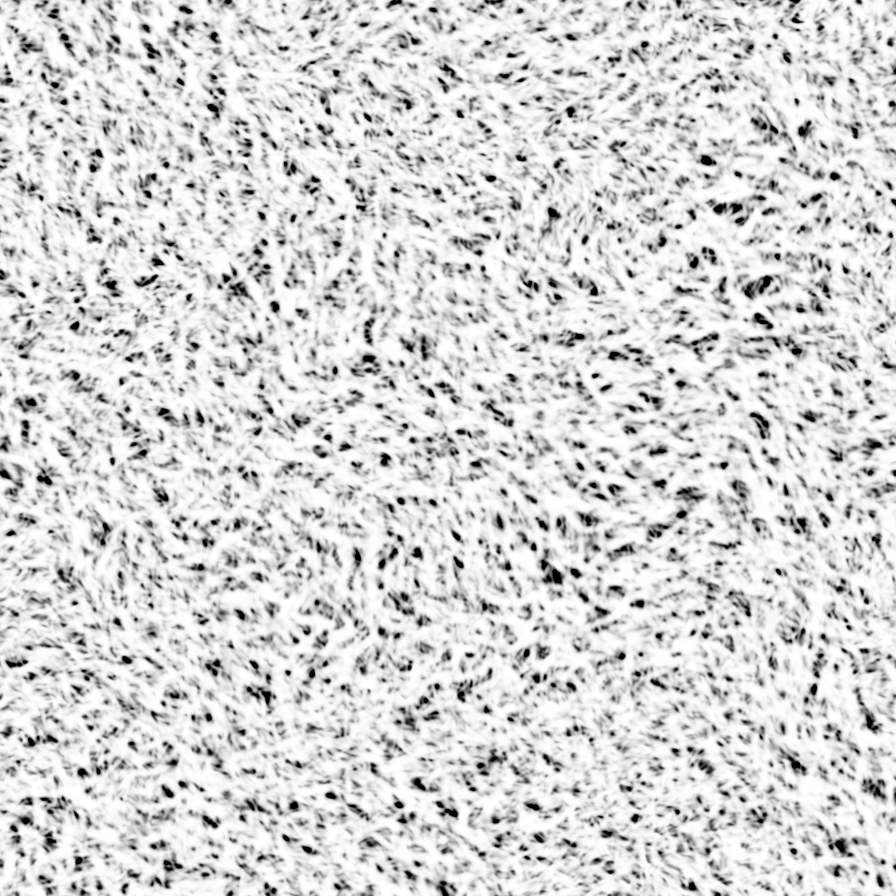
This texture is drawn by a Shadertoy shader. Its source:

```glsl
// Matted white fibres over black, with small dark gaps left between them.
// Soft bent fibres are scattered on two grids; their summed thickness
// hides the black ground with exponential falloff.

const float PI = 3.14159265;
const int FIBRES_PER_CELL = 8;
const float COARSE_CELLS = 34.0;
const float FINE_CELLS = 58.0;
const float FIBRE_WIDTH = 0.085;   // in cells
const float FIBRE_WEIGHT = 3.35;
const vec3 GROUND = vec3(0.0);
const vec3 FIBRE_WHITE = vec3(1.0);

// Three random values in 0..1 from an integer lattice point
vec3 hash3(ivec3 q) {
    uvec3 v = uvec3(q) * 1664525u + 1013904223u;
    v.x += v.y * v.z;
    v.y += v.z * v.x;
    v.z += v.x * v.y;
    v ^= v >> 16u;
    v.x += v.y * v.z;
    v.y += v.z * v.x;
    v.z += v.x * v.y;
    return vec3(v >> 8u) / 16777216.0;
}

// Smooth value noise in 0..1
float valueNoise(vec2 p, int seed) {
    ivec2 i = ivec2(floor(p));
    vec2 f = fract(p);
    f = f * f * (3.0 - 2.0 * f);
    float a = hash3(ivec3(i, seed)).x;
    float b = hash3(ivec3(i + ivec2(1, 0), seed)).x;
    float c = hash3(ivec3(i + ivec2(0, 1), seed)).x;
    float d = hash3(ivec3(i + ivec2(1, 1), seed)).x;
    return mix(mix(a, b, f.x), mix(c, d, f.x), f.y);
}

// Soft tapered stroke through the origin, bowed sideways by bend
float fibre(vec2 d, float angle, float halfLength, float width, float bend) {
    vec2 axis = vec2(cos(angle), sin(angle));
    float along = dot(d, axis) / halfLength;
    float across = dot(d, vec2(-axis.y, axis.x));
    across = (across - bend * halfLength * along * along) / width;
    float taper = max(1.0 - along * along, 0.0);
    return taper * taper * exp(-0.5 * across * across);
}

// Local preferred direction, leaning down to the right
float grainAngle(vec2 p, int seed) {
    return -0.6 + 2.4 * (valueNoise(p * 8.0, seed) - 0.5);
}

// Summed thickness of all fibres of one grid reaching point p
float fibreLayer(vec2 p, float cells, int seed) {
    vec2 g = p * cells;
    ivec2 home = ivec2(floor(g));
    float sum = 0.0;
    for (int y = -1; y <= 1; y++) {
        for (int x = -1; x <= 1; x++) {
            ivec2 cell = home + ivec2(x, y);
            float grain = grainAngle((vec2(cell) + 0.5) / cells, seed);
            for (int n = 0; n < FIBRES_PER_CELL; n++) {
                int id = seed + 2 * n;
                vec3 place = hash3(ivec3(cell, id));
                vec3 form = hash3(ivec3(cell, id + 1));
                float angle = grain + (place.z + form.x - 1.0) * 0.5 * PI;
                float halfLength = mix(0.64, 1.0, form.y);
                float bend = 0.5 * (form.z - 0.5);
                float weight = 0.5 + fract(form.z * 37.0 + form.x);
                vec2 d = g - vec2(cell) - place.xy;
                sum += weight * fibre(d, angle, halfLength, FIBRE_WIDTH, bend);
            }
        }
    }
    return sum * FIBRE_WEIGHT;
}

void mainImage(out vec4 fragColor, in vec2 fragCoord) {
    vec2 p = fragCoord / iResolution.y;

    // Regions drift between coarse and fine fibres
    float coarseShare = mix(0.4, 0.8, valueNoise(p * 6.0, 900));
    float coarse = fibreLayer(p, COARSE_CELLS, 100);
    float fine = fibreLayer(p, FINE_CELLS, 300);
    float thickness = mix(fine, coarse, coarseShare);

    // Thin spots show the ground
    float depth = max(0.65 * thickness - 0.72, 0.0);
    float gap = exp(-depth);
    fragColor = vec4(mix(FIBRE_WHITE, GROUND, gap), 1.0);
}
```
